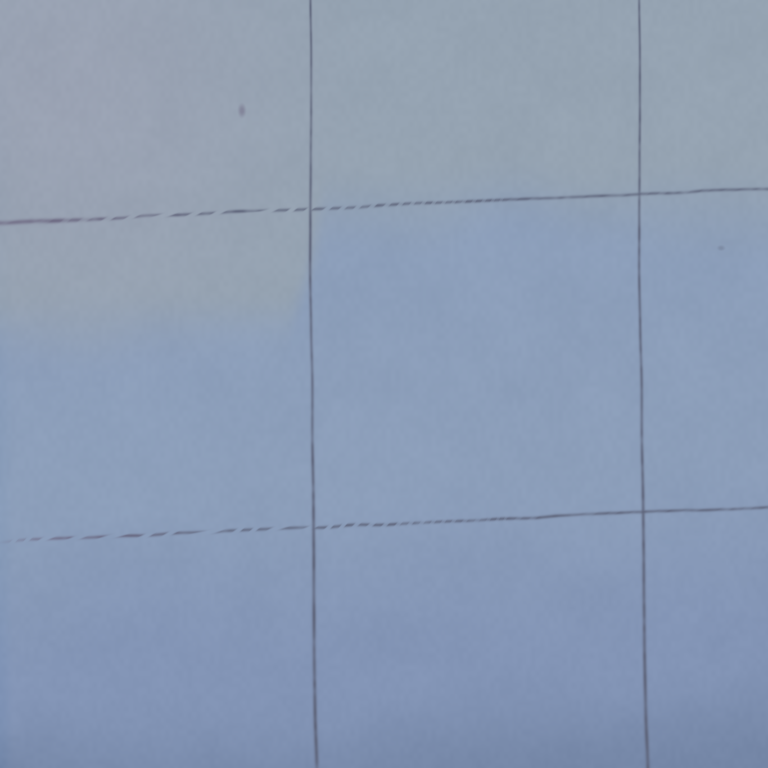
Give the GLSL for this pattern, as a three.js fragment shader.

```glsl
// Pale blue tiled wall with thin, slightly skewed joints and soft mottled grain.
varying vec2 vUv;

const vec2 PITCH = vec2(0.428, 0.415);       // spacing of the joints
const vec2 OFFSET = vec2(0.404, 0.295);      // first joint on each axis
const float SLOPE = 0.045;                   // rise of the level joints
const float FLARE = 0.008;                   // outward bend of upright joints
const float UPRIGHT_WIDTH = 0.0030;          // reach of the soft stroke
const float LEVEL_WIDTH = 0.0029;
const float DASH_COUNT = 27.0;
const float DASH_CHIRP = 110.0;              // dashes shorten toward the right
const float GRAIN = 0.012;
const float MOTTLE = 0.022;

const vec3 GREY_BLUE = vec3(0.585, 0.640, 0.698);
const vec3 MID_BLUE = vec3(0.550, 0.622, 0.730);
const vec3 LOW_BLUE = vec3(0.512, 0.582, 0.712);
const vec3 EDGE_BLUE = vec3(0.455, 0.525, 0.650);
const vec3 JOINT = vec3(0.370, 0.395, 0.480);
const vec3 MAUVE = vec3(0.430, 0.410, 0.510);

float hash(vec2 p) {
  vec3 q = fract(vec3(p.xyx) * 0.1031);
  q += dot(q, q.yzx + 33.33);
  return fract((q.x + q.y) * q.z);
}

float noise(vec2 p) {
  vec2 i = floor(p);
  vec2 f = fract(p);
  f = f * f * (3.0 - 2.0 * f);
  return mix(mix(hash(i), hash(i + vec2(1.0, 0.0)), f.x),
             mix(hash(i + vec2(0.0, 1.0)), hash(i + vec2(1.0)), f.x), f.y);
}

float fbm(vec2 p) {
  float sum = 0.0;
  float gain = 0.5;
  for (int i = 0; i < 4; i++) {
    sum += gain * noise(p);
    p = p * 2.03 + 17.0;
    gain *= 0.5;
  }
  return sum;
}

// Soft bell-shaped pencil profile
float stroke(float dist, float reach) {
  float d = dist / reach;
  return exp(-d * d * 1.6);
}

// Light falling from a grey top to a deeper blue foot
vec3 wallColor(vec2 p) {
  float h = p.y - 0.06 * (p.x - 0.4) + 0.08 * (fbm(p * 5.0) - 0.47);
  vec3 color = mix(EDGE_BLUE, LOW_BLUE, smoothstep(-0.06, 0.12, h));
  color = mix(color, MID_BLUE, smoothstep(0.12, 0.40, h));
  float boundary = mix(0.56, 0.73, smoothstep(0.37, 0.43, p.x));
  float grey = smoothstep(-0.06, 0.07, p.y - boundary + 0.06 * (noise(p * 9.0) - 0.5));
  color = mix(color, GREY_BLUE, grey);
  color += vec3(0.018, -0.004, 0.004) * smoothstep(0.45, 0.0, distance(p, vec2(0.08, 0.88)));
  color -= vec3(0.025, 0.015, 0.008) * smoothstep(0.02, 0.0, p.x) * (1.0 - p.y);
  return color;
}

// Coarse blotches and fine grain
float surface(vec2 p) {
  float blotch = (fbm(p * 18.0) - 0.47) * MOTTLE;
  float grain = (noise(p * vec2(170.0, 130.0)) - 0.5) * GRAIN;
  return blotch + grain;
}

// Upright joints, fainter at the top
float uprights(vec2 p) {
  float bend = (1.0 - p.y) * (1.0 - p.y);
  float wobble = 0.0026 * (noise(vec2(p.y * 14.0, 3.0)) - 0.5);
  float column = floor((p.x - OFFSET.x) / PITCH.x + 0.5);
  float center = OFFSET.x + column * PITCH.x + (FLARE + 0.003 * column) * bend + wobble;
  float reach = UPRIGHT_WIDTH * mix(1.15, 0.75, p.y);
  float wear = 0.55 + 0.30 * noise(vec2(p.y * 30.0, column * 7.0))
             + 0.30 * noise(vec2(p.y * 110.0, column * 3.0));
  return stroke(p.x - center, reach) * wear * mix(0.92, 0.78, p.y);
}

// Level joints, broken into slanted dashes toward the left
float levels(vec2 p) {
  float row = floor((p.y - OFFSET.y - SLOPE * p.x) / PITCH.y + 0.5);
  float center = OFFSET.y + row * PITCH.y + SLOPE * p.x;
  float dist = p.y - center - 0.0022 * (noise(vec2(p.x * 26.0, row * 5.0)) - 0.5);
  float start = row * (1.0 - smoothstep(0.06, 0.17, p.x));
  float squeeze = clamp(p.x - 0.36, 0.0, 0.3);
  float phase = p.x * DASH_COUNT + DASH_CHIRP * squeeze * squeeze
              - dist * 50.0 + 1.3 * noise(vec2(p.x * 17.0, row * 4.0));
  float dash = smoothstep(-0.95, 0.25, sin(6.2832 * phase));
  float solid = max(smoothstep(0.38, 0.72, p.x), start);
  float wear = 0.50 + 0.35 * noise(vec2(p.x * 45.0, row * 9.0))
             + 0.30 * noise(vec2(p.x * 130.0, row * 6.0));
  float fade = mix(smoothstep(-0.03, 0.10, p.x), 1.0, row);
  float ink = mix(dash, 1.0, solid * 0.75) * wear * fade * 0.84;
  return stroke(dist, LEVEL_WIDTH + 0.0010 * start) * ink;
}

float speck(vec2 p, vec2 center, vec2 radius) {
  return 1.0 - smoothstep(0.1, 1.0, length((p - center) / radius));
}

void main() {
  vec2 p = vUv;
  vec3 color = wallColor(p) + surface(p);
  vec3 levelColor = mix(MAUVE, JOINT, smoothstep(0.0, 0.35, p.x));
  color = mix(color, levelColor, levels(p));
  color = mix(color, JOINT, uprights(p));

  // Small stray marks
  color = mix(color, MAUVE, 0.5 * speck(p, vec2(0.315, 0.856), vec2(0.007, 0.012)));
  color = mix(color, JOINT, 0.3 * speck(p, vec2(0.939, 0.677), vec2(0.007, 0.005)));
  gl_FragColor = vec4(clamp(color, 0.0, 1.0), 1.0);
}
```
